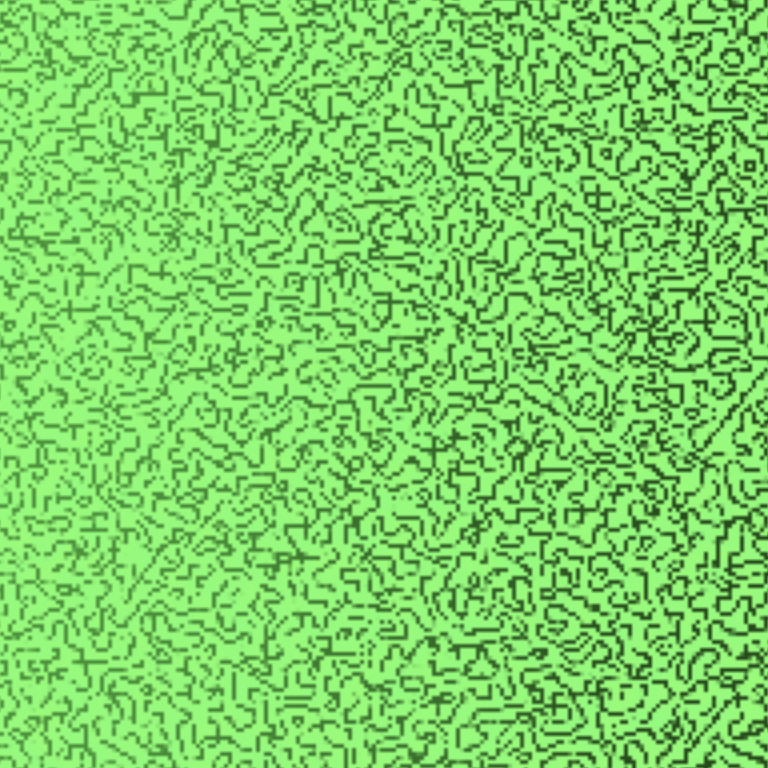
Give the GLSL for this texture, as a three.js fragment shader.

```glsl
// Bright green ground covered by broken, wormlike dark strands that deepen to the right.
varying vec2 vUv;

const float CELLS = 192.0;        // coarse grain cells across the canvas
const float STRAND_SCALE = 0.235; // noise lattice units per cell
const vec3 GROUND = vec3(0.595, 0.98, 0.492);
const vec3 STRAND_PALE = vec3(0.30, 0.57, 0.235);
const vec3 STRAND_DEEP = vec3(0.145, 0.29, 0.105);

float hash(vec2 p) {
  vec3 q = fract(p.xyx * vec3(0.1031, 0.1030, 0.0973));
  q += dot(q, q.yzx + 33.33);
  return fract((q.x + q.y) * q.z);
}

// Unit gradient at a lattice point, dotted with the offset from it.
float cornerSlope(vec2 lattice, vec2 offset) {
  float angle = 6.2831853 * hash(lattice);
  return dot(vec2(cos(angle), sin(angle)), offset);
}

float gradientNoise(vec2 p) {
  vec2 i = floor(p);
  vec2 f = p - i;
  vec2 u = f * f * f * (f * (f * 6.0 - 15.0) + 10.0);
  vec2 e = vec2(1.0, 0.0);
  float low = mix(cornerSlope(i, f), cornerSlope(i + e.xy, f - e.xy), u.x);
  float high = mix(cornerSlope(i + e.yx, f - e.yx), cornerSlope(i + e.xx, f - e.xx), u.x);
  return mix(low, high, u.y);
}

// Rotated, slightly flattened field whose zero contours are the strands.
float strandField(vec2 cell, float scale) {
  vec2 p = cell * vec2(0.93, 1.07) * scale;
  return gradientNoise(mat2(0.83, 0.56, -0.56, 0.83) * p + 71.3);
}

// Darkness of one cell, from its estimated distance to a contour.
float strandCell(vec2 cell, float scale) {
  float n = strandField(cell, scale);
  vec2 slope = vec2(strandField(cell + vec2(1.0, 0.0), scale),
                    strandField(cell + vec2(0.0, 1.0), scale)) - n;
  float distanceToLine = abs(n) / max(length(slope), 0.04);
  float gaps = gradientNoise(cell * 0.31 + 19.7);
  float halfWidth = 0.43 + 0.5 * gaps + 0.08 * cell.x / CELLS
                  + 0.24 * (hash(cell + 5.0) - 0.5);
  return 1.0 - smoothstep(halfWidth - 0.1, halfWidth + 0.1, distanceToLine);
}

// Blends the four nearest cells so the grain edges stay soft.
float strands(vec2 p, float scale) {
  vec2 i = floor(p);
  vec2 blend = clamp((p - i - 0.5) * 1.2 + 0.5, 0.0, 1.0);
  vec2 e = vec2(1.0, 0.0);
  float low = mix(strandCell(i, scale), strandCell(i + e.xy, scale), blend.x);
  float high = mix(strandCell(i + e.yx, scale), strandCell(i + e.xx, scale), blend.x);
  return mix(low, high, blend.y);
}

void main() {
  float coverage = strands(vUv * CELLS + 0.5, STRAND_SCALE);

  // Strand colour deepens rightward, with a slow uneven drift.
  float drift = 0.16 * gradientNoise(vUv * 3.0 + 8.4);
  float depth = smoothstep(0.05, 0.95, vUv.x + drift);
  vec3 strandColour = mix(STRAND_PALE, STRAND_DEEP, depth);

  // Faint tint variation in the ground.
  float tint = 0.02 * gradientNoise(vUv * 24.0 + 3.1);
  vec3 ground = GROUND + vec3(tint, 0.0, -tint);

  gl_FragColor = vec4(mix(ground, strandColour, coverage), 1.0);
}
```
